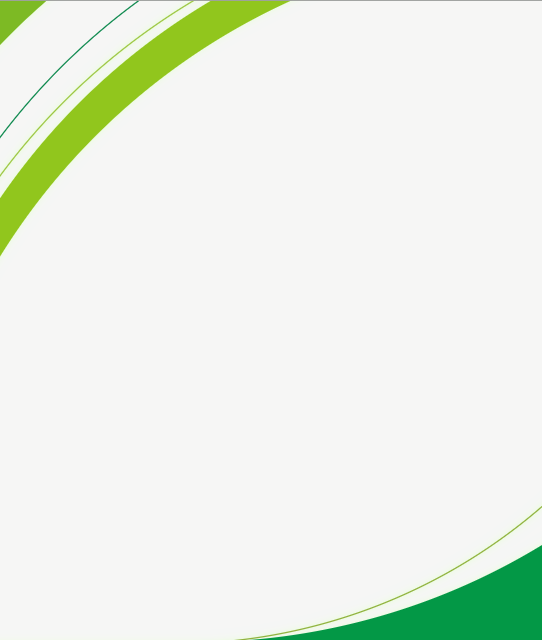
A Shadertoy shader for this background:

```glsl
// A pale page framed by sweeping green arcs in two opposite corners.
// Every edge is a large circle; bands, lines and corner fills are signed
// distances to those circles, with a faint pale halo along each of them.

// Arcs: centre x, centre y, radius, in units of the canvas height
const vec3 ARC_CORNER     = vec3(0.7529, 0.2096, 1.0417);
const vec3 ARC_DARK_LINE  = vec3(0.8313, 0.1576, 1.0416);
const vec3 ARC_LIME_LINE  = vec3(0.8367, 0.1036, 1.0423);
const vec3 ARC_BAND_OUTER = vec3(0.8594, 0.1016, 1.0416);
const vec3 ARC_BAND_INNER = vec3(0.8854, 0.0495, 1.0421);
const vec3 ARC_SWOOSH     = vec3(0.3077, 1.0380, 1.0413);
const vec3 ARC_OLIVE_LINE = vec3(0.2727, 0.8755, 0.8815);

const vec3 PAPER       = vec3(0.963, 0.965, 0.962);
const vec3 HALO        = vec3(0.93, 0.985, 0.89);
const vec3 LIME        = vec3(0.57, 0.775, 0.115);
const vec3 CORNER_LIME = vec3(0.49, 0.73, 0.14);
const vec3 GREEN       = vec3(0.01, 0.595, 0.275);
const vec3 DARK_GREEN  = vec3(0.06, 0.54, 0.31);
const vec3 LIME_LINE   = vec3(0.62, 0.78, 0.27);
const vec3 OLIVE       = vec3(0.57, 0.70, 0.25);
const vec3 RULE_GREY   = vec3(0.62, 0.63, 0.62);

const float ASPECT     = 0.849;   // design width over height
const float LINE_HALF  = 0.0010;  // half width of the thin lines
const float RULE_WIDTH = 0.0015;  // grey rule along the top
const float HALO_WIDTH = 0.0040;  // falloff length of the halo

// Signed distance to a circle, positive outside
float arcDistance(vec2 p, vec3 arc) {
    return length(p - arc.xy) - arc.z;
}

// Arc that runs level to the left of its lowest point
float levelArcDistance(vec2 p, vec3 arc) {
    return arcDistance(vec2(max(p.x, arc.x), p.y), arc);
}

float lineDistance(float d) {
    return abs(d) - LINE_HALF;
}

// Paints a shape with an edge one pixel wide
vec3 paint(vec3 base, vec3 color, float d, float pixel) {
    return mix(base, color, clamp(0.5 - d / pixel, 0.0, 1.0));
}

void mainImage(out vec4 fragColor, in vec2 fragCoord) {
    vec2 p = fragCoord / iResolution.xy * vec2(ASPECT, 1.0);
    float pixel = 1.0 / iResolution.y;

    // Filled shapes
    float corner = -arcDistance(p, ARC_CORNER);
    float band = max(arcDistance(p, ARC_BAND_OUTER),
                     -arcDistance(p, ARC_BAND_INNER));
    float swoosh = -levelArcDistance(p, ARC_SWOOSH);

    // Thin lines
    float darkLine = lineDistance(arcDistance(p, ARC_DARK_LINE));
    float limeLine = lineDistance(arcDistance(p, ARC_LIME_LINE));
    float oliveLine = lineDistance(levelArcDistance(p, ARC_OLIVE_LINE));

    // Page with the halo around the nearest shape
    float nearest = min(min(corner, band), min(swoosh, min(limeLine, oliveLine)));
    vec3 color = mix(PAPER, HALO, exp(-max(nearest, 0.0) / HALO_WIDTH));

    color = paint(color, CORNER_LIME, corner, pixel);
    color = paint(color, LIME, band, pixel);
    color = paint(color, DARK_GREEN, darkLine, pixel);
    color = paint(color, LIME_LINE, limeLine, pixel);
    color = paint(color, OLIVE, oliveLine, pixel);
    color = paint(color, GREEN, swoosh, pixel);

    // Grey rule along the top edge
    color = paint(color, RULE_GREY, 1.0 - RULE_WIDTH - p.y, pixel);

    fragColor = vec4(color, 1.0);
}
```
